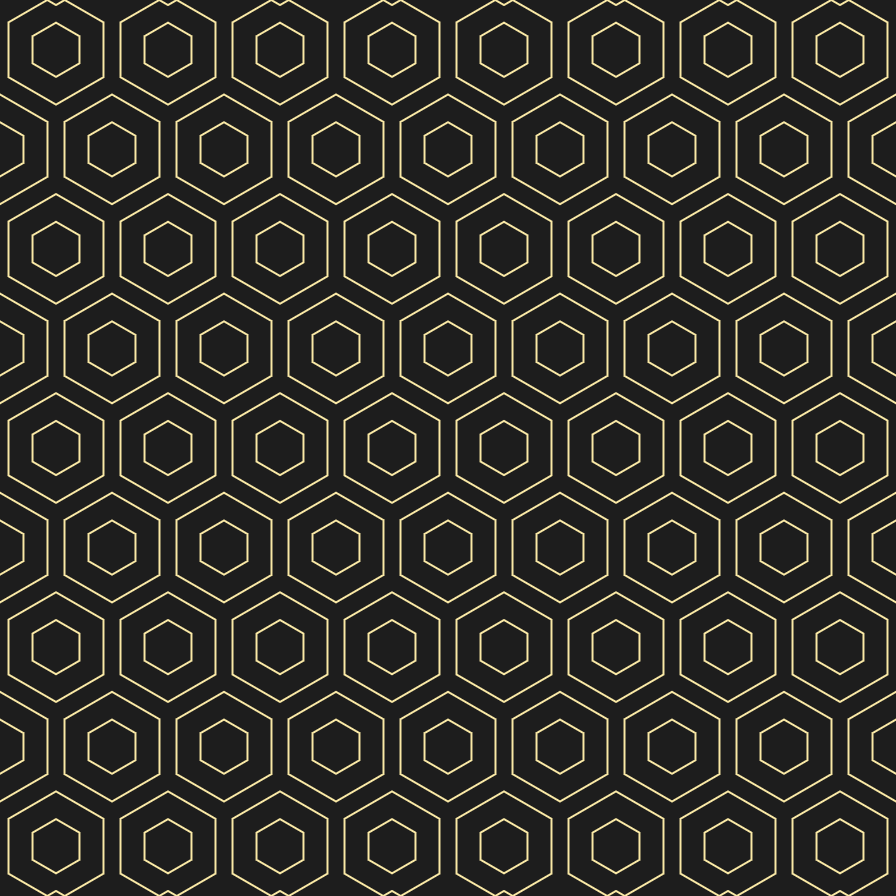
Give the GLSL for this pattern, as a Shadertoy shader.

```glsl
const vec2 GRID = vec2(8.0, 9.0);        // columns and rows across the canvas
const float OUTER_APOTHEM = 0.0530;
const float INNER_APOTHEM = 0.0262;
const float LINE_WIDTH = 0.0022;
const vec3 CHARCOAL = vec3(0.115);
const vec3 PALE_GOLD = vec3(0.98, 0.915, 0.65);

// Pointy-top hexagon with sharp corners
float hexDistance(vec2 p, float apothem) {
    p = abs(p);
    return max(p.x, dot(p, vec2(0.5, 0.8660254))) - apothem;
}

// Box-filtered coverage of a line centred on distance zero
float lineCoverage(float dist, float width, float pixel) {
    vec2 edges = (dist + vec2(0.5, -0.5) * width) / pixel;
    vec2 filled = clamp(edges + 0.5, 0.0, 1.0);
    return filled.x - filled.y;
}

// Offset from the nearest hexagon centre in a given row
vec2 offsetInRow(vec2 p, float row, vec2 grid) {
    float shift = 0.5 * mod(mod(row, grid.y), 2.0);   // stagger wraps with the tile
    float x = fract(p.x * grid.x - shift) - 0.5;
    float y = p.y * grid.y - row - 0.5;
    return vec2(x, y) / grid;
}

// Two concentric outlines
float nestedHexagons(vec2 p, float pixel) {
    float outer = lineCoverage(hexDistance(p, OUTER_APOTHEM), LINE_WIDTH, pixel);
    float inner = lineCoverage(hexDistance(p, INNER_APOTHEM), LINE_WIDTH, pixel);
    return max(outer, inner);
}

void mainImage(out vec4 fragColor, in vec2 fragCoord) {
    float pixel = 1.0 / iResolution.y;
    vec2 p = fragCoord * pixel;
    float nearestRow = floor(p.y * GRID.y);

    // Tips reach into adjacent rows
    float ink = 0.0;
    for (int i = -1; i <= 1; i++) {
        vec2 local = offsetInRow(p, nearestRow + float(i), GRID);
        ink = max(ink, nestedHexagons(local, pixel));
    }

    fragColor = vec4(mix(CHARCOAL, PALE_GOLD, ink), 1.0);
}
```
